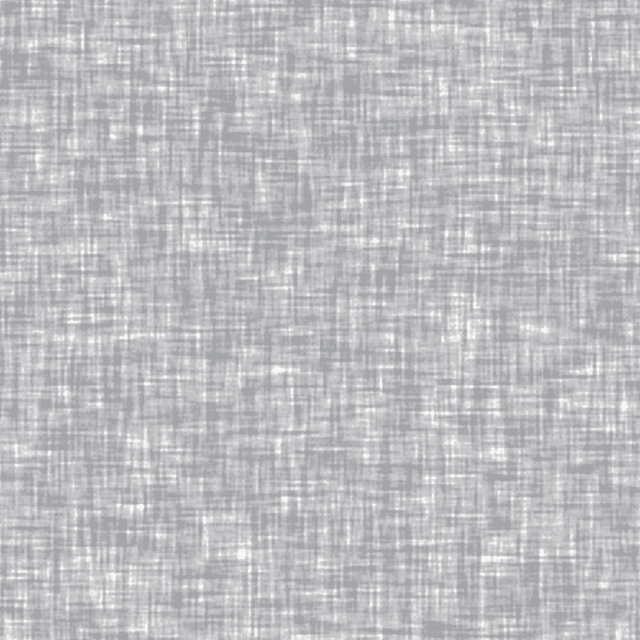
This texture is drawn by a WebGL 1 fragment shader. Its source:

```glsl
precision highp float;
// Grey linen cloth: short light and dark threads crossing at right angles.
// Each thread layer is value noise stretched along one axis, with every row
// shifted at random; the summed layers are coloured through a grey ramp.

uniform vec2 u_resolution;

const vec3 SHADOW = vec3(0.643, 0.647, 0.657);
const vec3 CLOTH = vec3(0.743, 0.746, 0.755);
const vec3 PALE = vec3(0.808, 0.810, 0.817);
const vec3 HIGHLIGHT = vec3(0.970);

float hash(vec2 cell, float seed) {
  vec3 q = fract(vec3(cell.xyx + seed * 17.31) * vec3(0.1031, 0.1030, 0.0973));
  q += dot(q, q.yzx + 33.33);
  return fract((q.x + q.y) * q.z);
}

// Brightness along one thread, changing quickly near the cell borders.
float threadTone(float along, float row, float seed) {
  float x = along + 40.0 * hash(vec2(row, 3.0), seed + 5.0);
  float cell = floor(x);
  float blend = smoothstep(0.15, 0.85, x - cell);
  return mix(hash(vec2(cell, row), seed), hash(vec2(cell + 1.0, row), seed), blend);
}

// Threads running along x; counts = cells along and threads across the canvas.
float threads(vec2 p, vec2 counts, float seed) {
  vec2 q = p * counts;
  float row = floor(q.y);
  float blend = smoothstep(0.15, 0.85, q.y - row);
  return mix(threadTone(q.x, row, seed), threadTone(q.x, row + 1.0, seed), blend) - 0.5;
}

// Plain smooth noise, centred on zero.
float softNoise(vec2 p, float seed) {
  vec2 cell = floor(p);
  vec2 blend = smoothstep(0.0, 1.0, p - cell);
  float low = mix(hash(cell, seed), hash(cell + vec2(1.0, 0.0), seed), blend.x);
  float high = mix(hash(cell + vec2(0.0, 1.0), seed), hash(cell + 1.0, seed), blend.x);
  return mix(low, high, blend.y) - 0.5;
}

// One crossing of horizontal and vertical threads.
float weave(vec2 p, vec2 counts, float seed) {
  return threads(p, counts, seed) + threads(p.yx, counts, seed + 1.0);
}

float ramp(float start, float end, float x) {
  return clamp((x - start) / (end - start), 0.0, 1.0);
}

vec3 clothColour(float tone) {
  vec3 colour = mix(SHADOW, CLOTH, ramp(-1.5, 0.1, tone));
  colour = mix(colour, PALE, ramp(0.1, 1.3, tone));
  return mix(colour, HIGHLIGHT, ramp(1.3, 2.7, tone));
}

void main() {
  vec2 p = gl_FragCoord.xy / min(u_resolution.x, u_resolution.y);

  // Threads wander slightly off the straight grain.
  vec2 drift = vec2(softNoise(p * 4.0, 1.0), softNoise(p * 4.0, 2.0));
  vec2 cloth = p + 0.004 * drift;

  // Long threads, short slubs, a few thick yarns and fine fibre grain.
  float tone = weave(cloth, vec2(17.0, 195.0), 11.0);
  tone += 0.6 * weave(cloth, vec2(36.0, 225.0), 47.0);
  tone += 0.4 * weave(cloth, vec2(11.0, 110.0), 23.0);
  tone += 0.5 * softNoise(p * 250.0, 31.0);

  // Scale the sum to unit spread before colouring.
  gl_FragColor = vec4(clothColour(tone / 0.41), 1.0);
}
```
